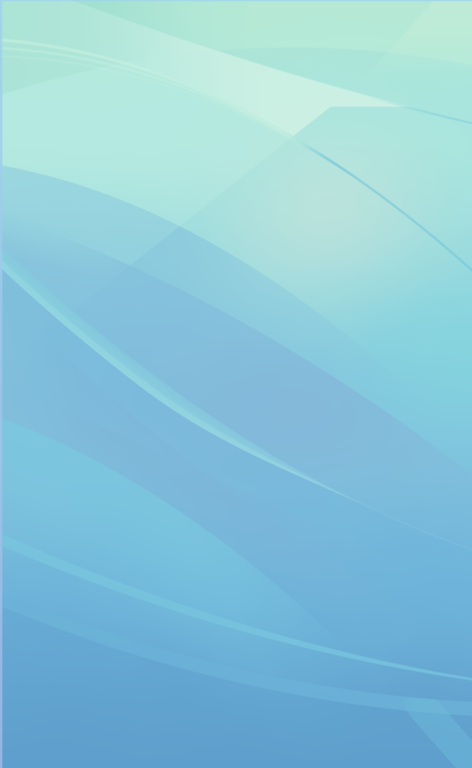
Write a Shadertoy shader that draws this background.

```glsl
// Parabola through heights a, m, b at x = 0, 0.5, 1
float arc(float x, float a, float m, float b) {
    return a + x * (4.0 * m - 3.0 * a - b) + 2.0 * x * x * (a - 2.0 * m + b);
}

// Smooth step across an edge, about one pixel wide
float side(float d) {
    float w = 1.0 / iResolution.y;
    return smoothstep(-w, w, d);
}

// Strip that hangs below an upper edge; d is the depth under that edge
float ribbon(float d, float width) {
    return side(d) * side(width - d);
}

float glow(vec2 p, vec2 center, vec2 radius) {
    vec2 q = (p - center) / radius;
    return exp(-dot(q, q));
}

vec2 gradientAt(vec2 cell) {
    float a = 6.2832 * fract(sin(dot(cell, vec2(127.1, 311.7))) * 43758.5);
    return vec2(cos(a), sin(a));
}

float gradientNoise(vec2 p) {
    vec2 i = floor(p), f = fract(p), s = f * f * (3.0 - 2.0 * f);
    vec2 e = vec2(1, 0);
    return mix(mix(dot(gradientAt(i), f), dot(gradientAt(i + e), f - e), s.x),
               mix(dot(gradientAt(i + e.yx), f - e.yx),
                   dot(gradientAt(i + 1.0), f - 1.0), s.x), s.y);
}

vec3 backdrop(float y) {
    vec3 c = mix(vec3(0.68, 0.90, 0.83), vec3(0.66, 0.90, 0.87), smoothstep(0.0, 0.16, y));
    c = mix(c, vec3(0.61, 0.86, 0.87), smoothstep(0.18, 0.34, y));
    c = mix(c, vec3(0.50, 0.76, 0.87), smoothstep(0.32, 0.54, y));
    c = mix(c, vec3(0.43, 0.70, 0.85), smoothstep(0.55, 0.80, y));
    return mix(c, vec3(0.37, 0.62, 0.80), smoothstep(0.76, 1.0, y));
}

void mainImage(out vec4 fragColor, in vec2 fragCoord) {
    // Height runs downward from the top edge
    vec2 p = fragCoord / iResolution.xy;
    p.y = 1.0 - p.y;
    float x = p.x, y = p.y;
    float mottle = gradientNoise(p * vec2(5, 9)) + 0.5 * gradientNoise(p * vec2(17, 40));
    vec3 col = backdrop(y + 0.025 * mottle);

    // Soft glows
    col = mix(col, vec3(0.76, 0.89, 0.86), 0.75 * glow(p, vec2(0.70, 0.28), vec2(0.21, 0.11)));
    col = mix(col, vec3(0.52, 0.84, 0.87), 0.75 * glow(p, vec2(0.98, 0.46), vec2(0.26, 0.11)));

    // Green cap and pale panels at the top
    float cap = side(arc(x, 0.124, 0.064, 0.085) - y);
    col = mix(col, vec3(0.58, 0.85, 0.79), cap * 0.7 * (1.0 - smoothstep(0.0, 0.45, x)));
    col = mix(col, vec3(0.75, 0.93, 0.85), cap * 0.45 * smoothstep(0.25, 0.6, x));
    float slope = arc(x, -0.036, 0.074, 0.159);
    float crease = arc(x, 0.05, 0.137, 0.35);
    float fold = 0.139 + (0.70 - x) * 0.487;
    float panel = side(max(fold, 0.139) - y) * side(y - slope);
    col = mix(col, vec3(0.76, 0.93, 0.89), panel * 0.42 * (1.0 - smoothstep(0.18, 0.40, y)));
    float wedge = panel * side(crease - y);
    col = mix(col, vec3(0.84, 0.95, 0.90), wedge * 0.65 * smoothstep(0.15, 0.6, x));
    float corner = side(x - 0.92 + y * 1.46) * side(slope - y);
    col = mix(col, vec3(0.77, 0.93, 0.85), corner * 0.5 * smoothstep(0.11, 0.03, y));
    col = mix(col, vec3(0.50, 0.79, 0.86), 0.5 * ribbon(y - slope, 0.003) * smoothstep(0.75, 0.95, x));

    // Fine creases, pale on the left and blue on the right
    vec3 creaseColor = mix(vec3(0.80, 0.95, 0.87), vec3(0.44, 0.77, 0.85), smoothstep(0.58, 0.72, x));
    for (int i = 0; i < 3; i++) {
        float k = float(i);
        float d = y - crease - k * 0.011 * (1.0 - x / 0.78);
        float fade = 1.0 - smoothstep(0.68, 0.78, x) * min(k, 1.0);
        col = mix(col, creaseColor, (0.55 - 0.17 * k) * fade * ribbon(d, 0.004 - 0.0008 * k));
    }

    // Broad overlapping blue sheets
    float leftward = 1.0 - smoothstep(0.4, 1.0, x);
    float sheet = side(y - arc(x, 0.215, 0.335, 0.585));
    col = mix(col, vec3(0.52, 0.77, 0.87), sheet * (0.22 + 0.26 * leftward) * (1.0 - smoothstep(0.4, 0.65, y)));
    float innerDepth = y - arc(x, 0.28, 0.415, 0.618);
    float innerSheet = mix(smoothstep(-0.02, 0.06, innerDepth), side(innerDepth), smoothstep(0.05, 0.35, x));
    col = mix(col, vec3(0.50, 0.73, 0.86), innerSheet * 0.55 * (1.0 - smoothstep(0.5, 0.75, y)));
    float foldShade = side(y - fold) * (1.0 - smoothstep(0.1, 0.3, y - fold));
    col = mix(col, vec3(0.50, 0.74, 0.86), foldShade * sheet * 0.3 * (1.0 - smoothstep(0.3, 0.6, x)));
    col = mix(col, vec3(0.53, 0.70, 0.84), 0.5 * innerSheet * glow(p, vec2(0.62, 0.54), vec2(0.30, 0.10)));

    // Veils under the central ribbon
    float spine = arc(x, 0.32, 0.563, 0.716);
    float spineDepth = y - spine;
    col = mix(col, vec3(0.43, 0.71, 0.86), side(spineDepth) * 0.32 * (1.0 - smoothstep(0.0, 0.2, spineDepth)));
    for (int i = 0; i < 2; i++) {
        float k = float(i);
        float d = y - arc(x, 0.385 + 0.11 * k, 0.645 - 0.01 * k, 0.83 - 0.05 * k);
        float reach = smoothstep(0.05, 0.2, x) * (1.0 - smoothstep(0.5, 0.95, x));
        col = mix(col, vec3(0.49, 0.70, 0.84), side(d) * 0.3 * reach * (1.0 - smoothstep(0.0, 0.13, d)));
    }

    // Cyan sheet at lower left
    float cyanDepth = y - arc(x, 0.544, 0.719, 1.019);
    col = mix(col, vec3(0.48, 0.79, 0.88), side(cyanDepth) * 0.68 * (1.0 - smoothstep(0.0, 0.23, cyanDepth))
        * (1.0 - smoothstep(0.35, 0.80, x)));

    // Tapering ribbons
    float taper = 0.028 * (1.0 - smoothstep(0.3, 0.8, x));
    vec3 ribbonColor = mix(vec3(0.54, 0.83, 0.87), vec3(0.58, 0.81, 0.88), x);
    float across = clamp(spineDepth / max(taper, 0.001), 0.0, 1.0);
    col = mix(col, ribbonColor, (0.5 + 0.35 * across) * ribbon(spineDepth, taper));
    col = mix(col, vec3(0.64, 0.88, 0.89), 0.3 * ribbon(spineDepth - taper * 0.6, taper * 0.4));
    float low = y - arc(x, 0.694, 0.810, 0.883);
    col = mix(col, vec3(0.47, 0.77, 0.87), 0.8 * ribbon(low, mix(0.016, 0.003, x)));
    float base = y - arc(x, 0.771, 0.870, 0.914);
    col = mix(col, vec3(0.37, 0.63, 0.81), 0.35 * side(base));
    col = mix(col, vec3(0.43, 0.71, 0.85), 0.7 * ribbon(base, 0.018));
    float tail = ribbon(y - 0.915 - (x - 0.93) * 0.70, 0.06) * side(base);
    col = mix(col, vec3(0.43, 0.73, 0.85), 0.5 * tail * smoothstep(0.84, 0.88, x));

    // Thin pale border on the left and top
    vec3 rim = mix(vec3(0.62, 0.83, 0.93), vec3(0.62, 0.72, 0.90), y);
    col = mix(col, rim, 0.85 * max(side(0.005 - x), side(0.0015 - y)));
    fragColor = vec4(col, 1.0);
}
```
